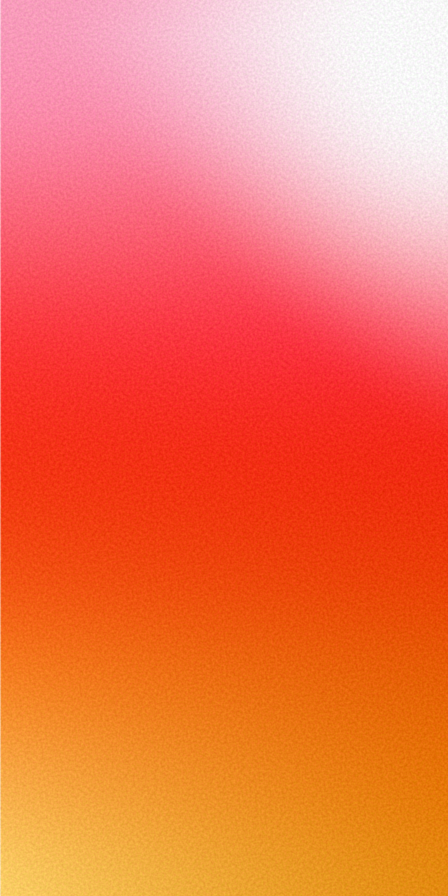
This background is drawn by a WebGL 2 fragment shader. Its source:

```glsl
#version 300 es
precision highp float;
// Grainy warm gradient: pink through red to amber, with a white glow in the upper right corner.
uniform vec2 u_resolution;
out vec4 fragColor;

const int STOPS = 9;

// Vertical colour ramps, listed from top to bottom
const vec3 LEFT_RAMP[STOPS] = vec3[STOPS](
  vec3(0.97, 0.61, 0.73), vec3(0.98, 0.54, 0.66), vec3(0.98, 0.38, 0.45),
  vec3(0.98, 0.22, 0.22), vec3(0.96, 0.20, 0.09), vec3(0.95, 0.30, 0.07),
  vec3(0.96, 0.49, 0.13), vec3(0.97, 0.67, 0.28), vec3(0.98, 0.81, 0.40));
const vec3 RIGHT_RAMP[STOPS] = vec3[STOPS](
  vec3(0.97, 0.67, 0.79), vec3(0.97, 0.58, 0.70), vec3(0.98, 0.39, 0.48),
  vec3(0.98, 0.20, 0.27), vec3(0.95, 0.16, 0.09), vec3(0.92, 0.23, 0.03),
  vec3(0.90, 0.36, 0.02), vec3(0.90, 0.46, 0.03), vec3(0.89, 0.54, 0.06));
const vec3 GLOW_WHITE = vec3(0.97);

// Catmull-Rom interpolation through evenly spaced stops
vec3 sampleRamp(vec3 ramp[STOPS], float t) {
  float s = clamp(t, 0.0, 1.0) * float(STOPS - 1);
  int i = min(int(s), STOPS - 2);
  float f = s - float(i);
  vec3 a = ramp[max(i - 1, 0)];
  vec3 b = ramp[i];
  vec3 c = ramp[i + 1];
  vec3 d = ramp[min(i + 2, STOPS - 1)];
  return b + 0.5 * f * (c - a + f * (2.0 * a - 5.0 * b + 4.0 * c - d
    + f * (3.0 * (b - c) + d - a)));
}

// Soft glow, slightly pinched along its diagonal
float cornerGlow(vec2 p, vec2 center, float inner, float outer) {
  vec2 q = abs(p - center);
  float d = length(q) + 0.6 * q.x * q.y;
  return 1.0 - smoothstep(inner, outer, d);
}

vec2 hashGradient(vec2 cell) {
  vec3 h = fract(cell.xyx * vec3(0.1031, 0.1030, 0.0973));
  h += dot(h, h.yzx + 33.33);
  float angle = 6.28318 * fract((h.x + h.y) * h.z);
  return vec2(cos(angle), sin(angle));
}

float gradientNoise(vec2 p) {
  vec2 i = floor(p);
  vec2 f = p - i;
  vec2 w = f * f * f * (f * (f * 6.0 - 15.0) + 10.0);
  vec2 e = vec2(0.0, 1.0);
  float low = mix(dot(hashGradient(i), f), dot(hashGradient(i + e.yx), f - e.yx), w.x);
  float high = mix(dot(hashGradient(i + e), f - e), dot(hashGradient(i + e.yy), f - e.yy), w.x);
  return mix(low, high, w.y);
}

// Two rotated octaves, so that the noise lattice stays hidden
float grainLayer(vec2 p, float frequency) {
  const mat2 TURN = mat2(0.8, 0.6, -0.6, 0.8);
  vec2 q = TURN * p * frequency + 200.0;
  return gradientNoise(q) + 0.8 * gradientNoise(TURN * q * 1.6 + 37.7);
}

// Fine grain with a slight colour variation
vec3 filmGrain(vec2 p, float frequency, float strength) {
  float luma = grainLayer(p, frequency);
  float tint = grainLayer(p + 1.37, frequency);
  return strength * (vec3(luma) + 0.6 * tint * vec3(-0.4, 1.0, -0.6));
}

void main() {
  vec2 uv = gl_FragCoord.xy / u_resolution;
  vec2 p = vec2(uv.x, uv.y * 2.0);
  float depth = 1.0 - uv.y;

  // Blend the two side ramps, leaning toward the right one
  float side = uv.x * (1.3 - 0.3 * uv.x);
  vec3 color = mix(sampleRamp(LEFT_RAMP, depth), sampleRamp(RIGHT_RAMP, depth), side);

  // White corner light
  color = mix(color, GLOW_WHITE, cornerGlow(p, vec2(1.0, 1.92), 0.14, 0.94));

  // Thin pale line on the left edge
  color = mix(color, GLOW_WHITE, 0.5 * (1.0 - smoothstep(0.0, 0.004, uv.x)));

  color += filmGrain(p, 150.0, 0.05);
  fragColor = vec4(clamp(color, 0.0, 1.0), 1.0);
}
```
